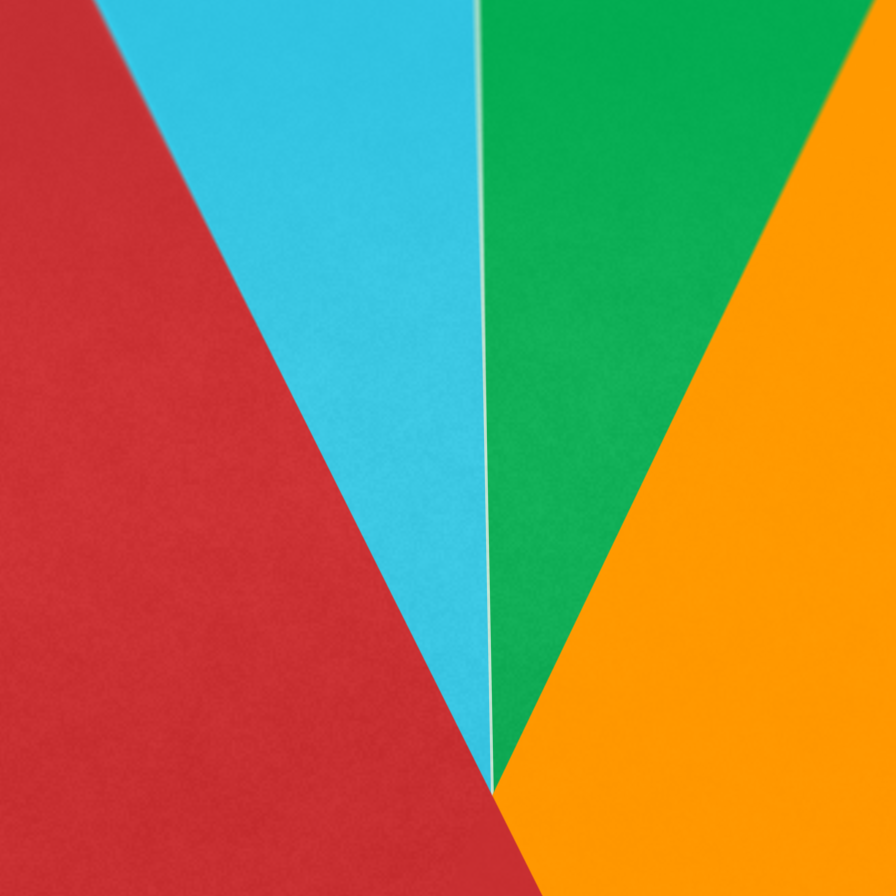
This background is drawn by a WebGL 1 fragment shader. Its source:

```glsl
precision highp float;
// Four sheets of coloured paper meeting at a point, with soft focus toward the top.

uniform vec2 u_resolution;

const vec3 RED = vec3(0.803, 0.196, 0.206);
const vec3 BLUE = vec3(0.235, 0.785, 0.890);
const vec3 GREEN = vec3(0.065, 0.690, 0.345);
const vec3 ORANGE = vec3(1.0, 0.600, 0.0);
const vec3 PAPER_EDGE = vec3(0.80, 0.90, 0.84);

float hash(vec2 p) {
  vec3 q = fract(vec3(p.xyx) * 0.1031);
  q += dot(q, q.yzx + 33.33);
  return fract((q.x + q.y) * q.z);
}

float valueNoise(vec2 p) {
  vec2 cell = floor(p);
  vec2 f = fract(p);
  f = f * f * (3.0 - 2.0 * f);
  float low = mix(hash(cell), hash(cell + vec2(1.0, 0.0)), f.x);
  float high = mix(hash(cell + vec2(0.0, 1.0)), hash(cell + 1.0), f.x);
  return mix(low, high, f.y);
}

// Signed distance to the line rising from low to high; positive on its right.
float rightOf(vec2 p, vec2 low, vec2 high) {
  vec2 along = normalize(high - low);
  return dot(p - low, vec2(along.y, -along.x));
}

float softStep(float distance, float blur) {
  return smoothstep(-blur, blur, distance);
}

// Fine fibres with a fainter, broader mottling.
float paperGrain(vec2 p) {
  float fine = valueNoise(p * 330.0) - 0.5;
  float medium = valueNoise(p * 130.0 + 17.0) - 0.5;
  float broad = valueNoise(p * 24.0 + 41.0) - 0.5;
  return fine * 0.5 + medium * 0.3 + broad * 0.25;
}

void main() {
  vec2 uv = gl_FragCoord.xy / u_resolution;
  float pixel = 1.0 / min(u_resolution.x, u_resolution.y);
  float defocus = smoothstep(0.5, 1.0, uv.y);
  float blur = max(pixel, 0.0012) + 0.0042 * defocus;

  // Sheet boundaries
  vec2 apex = vec2(0.5505, 0.1146);
  float redEdge = rightOf(uv, vec2(0.6055, 0.0), vec2(0.1055, 1.0));
  float seam = rightOf(uv, vec2(0.5495, 0.1146), vec2(0.5325, 1.0));
  float orangeEdge = rightOf(uv, apex, vec2(0.9755, 1.0));

  // Gentle lighting: the sheets deepen toward the top and bottom
  float topShade = smoothstep(0.55, 1.0, uv.y);
  float lowShade = smoothstep(0.45, 0.1, uv.y);
  vec3 red = RED - vec3(0.035, 0.012, 0.006) * topShade
                 - vec3(0.020, 0.014, 0.014) * lowShade;
  vec3 blue = BLUE - vec3(0.045, 0.020, 0.005) * topShade
                   - vec3(0.020, 0.015, 0.005) * lowShade;
  vec3 green = GREEN - vec3(0.055, 0.015, 0.025) * topShade
                     - vec3(0.010, 0.030, 0.020) * lowShade;
  vec3 orange = ORANGE - vec3(0.0, 0.008, 0.0) * lowShade;

  // Upper sheets and the pale cut edge between them
  vec3 color = mix(blue, green, softStep(seam, blur));
  float halfWidth = mix(0.0016, 0.0036, defocus);
  float cutEdge = 1.0 - softStep(abs(seam) - halfWidth, blur * 0.75);
  color = mix(color, PAPER_EDGE, cutEdge * mix(0.95, 0.72, defocus));

  // Overlapping side sheets
  color = mix(color, orange, softStep(orangeEdge, blur));
  color = mix(color, red, 1.0 - softStep(redEdge, blur));

  // Faint light along the blurred red edge
  float rim = exp(-pow(redEdge / (blur * 1.2), 2.0)) * step(apex.y, uv.y);
  color += vec3(0.02, 0.05, 0.05) * rim * defocus;

  // Grain is clearest where the paper is in focus, and weakest on orange
  float grainStrength = mix(0.045, 0.018, defocus);
  grainStrength *= mix(1.0, 0.35, softStep(orangeEdge, blur));
  color += paperGrain(uv) * grainStrength;

  gl_FragColor = vec4(clamp(color, 0.0, 1.0), 1.0);
}
```
